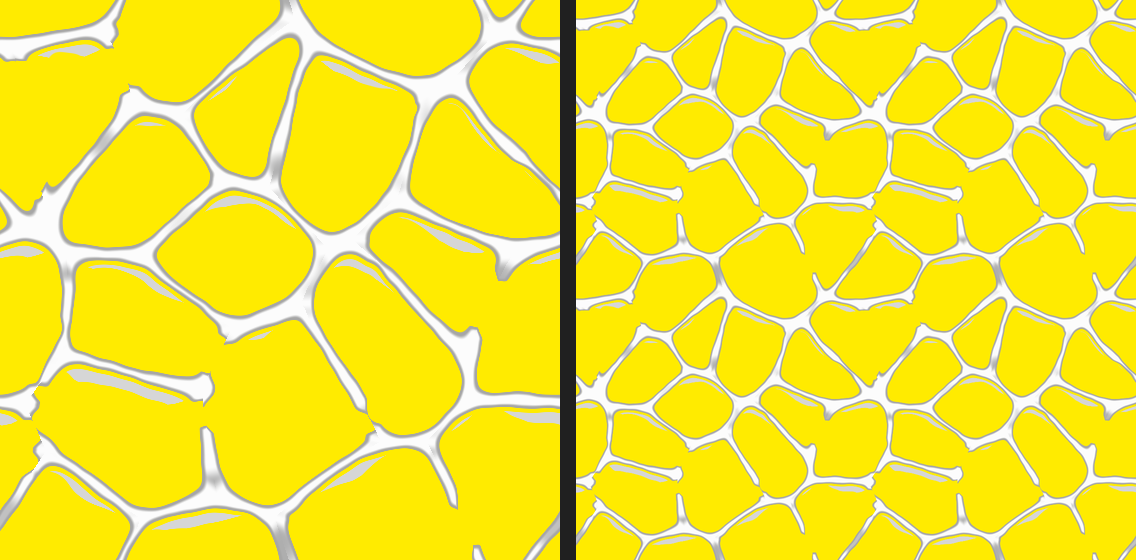
Left: one tile. Right: repeated 2 by 2.
Give the GLSL for this pattern, as a Shadertoy shader.

```glsl
const vec3 YELLOW = vec3(1.0, 0.92, 0.0);
const vec3 OUTLINE = vec3(0.65);
const vec3 WHITE = vec3(0.99);
const vec3 GLINT = vec3(0.84);
const mat2 LATTICE = mat2(4.0, -1.0, 1.0, 4.0); // whole numbers: tilted, yet tiles
const float CELLS = 17.0;         // determinant of the lattice
const float SCALE = sqrt(CELLS);
const float JITTER = 0.86;        // irregularity of the cells
const float SEED = 17.0;
const float ROUNDING = 0.0145;    // corner softness
const float WALL = 0.0105;        // mean half width of a wall
const float WALL_VARIATION = 0.8;
const float BREAK = 0.017;        // thinning where upright walls break
const float BEND = 0.016;         // slow bending of the walls
const float ROUGHNESS = 0.003;    // small bumps
const float OUTLINE_START = 0.0025;
const float OUTLINE_END = 0.0075;
const float GLINT_GAP = 0.007;    // yellow gap between wall and glint
const float GLINT_WIDTH = 0.018;
const float EDGE_SOFTNESS = 0.4;  // in pixels

vec2 hash22(vec2 p) {
    vec3 q = fract((p.xyx + SEED) * vec3(0.1031, 0.1030, 0.0973));
    q += dot(q, q.yzx + 33.33);
    return fract((q.xx + q.yz) * q.zy);
}

float cornerSlope(vec2 cell, vec2 offset, float period) {
    float angle = 6.28318 * hash22(mod(cell, period) + period * 3.0).x;
    return dot(vec2(cos(angle), sin(angle)), offset);
}

// Gradient noise that wraps on the unit square
float noise(vec2 uv, float period) {
    vec2 p = uv * period, i = floor(p), f = p - i;
    vec2 u = f * f * f * (f * (f * 6.0 - 15.0) + 10.0);
    vec2 e = vec2(1.0, 0.0);
    float low = mix(cornerSlope(i, f, period), cornerSlope(i + e, f - e, period), u.x);
    float high = mix(cornerSlope(i + e.yx, f - e.yx, period),
                     cornerSlope(i + 1.0, f - 1.0, period), u.x);
    return mix(low, high, u.y);
}

// Cells one canvas apart share an index, so the sites wrap
vec2 site(vec2 cell) {
    float index = mod(cell.x + 4.0 * cell.y, CELLS);
    return cell + 0.5 + JITTER * (hash22(vec2(index, 5.0)) - 0.5);
}

// xy: mean direction to the walls, z: rounded distance, w: share of the closest wall
vec4 cellWalls(vec2 uv) {
    vec2 p = LATTICE * uv, home = floor(p), nearestCell = home, nearest = vec2(9.0);
    for (int y = -2; y <= 2; y++)
    for (int x = -2; x <= 2; x++) {
        vec2 cell = home + vec2(x, y);
        vec2 toSite = site(cell) - p;
        if (dot(toSite, toSite) < dot(nearest, nearest)) {
            nearest = toSite;
            nearestCell = cell;
        }
    }
    float total = 0.0, largest = 0.0;
    vec2 direction = vec2(0.0);
    for (int y = -2; y <= 2; y++)
    for (int x = -2; x <= 2; x++) {
        if (x == 0 && y == 0) continue;
        vec2 toSite = site(nearestCell + vec2(x, y)) - p;
        vec2 normal = normalize(toSite - nearest);
        float d = dot(0.5 * (toSite + nearest), normal) / SCALE;
        float weight = exp(-d / ROUNDING);
        total += weight;
        largest = max(largest, weight);
        direction += weight * normal;
    }
    direction = direction * LATTICE / SCALE; // back to canvas axes
    return vec4(direction / total, -ROUNDING * log(total), largest / total);
}

void mainImage(out vec4 fragColor, in vec2 fragCoord) {
    vec2 uv = fragCoord / iResolution.xy;
    float soft = EDGE_SOFTNESS / iResolution.y;

    // Bent and slightly rough cell walls
    vec2 bend = vec2(noise(uv, 5.0), noise(uv + 0.37, 5.0));
    vec2 bumps = vec2(noise(uv, 26.0), noise(uv + 0.37, 26.0));
    vec4 walls = cellWalls(uv + BEND * bend + ROUGHNESS * bumps);

    // Upright walls, fading out towards the junctions
    float steep = smoothstep(0.6, 0.9, abs(walls.x)) * smoothstep(0.52, 0.85, walls.w);

    // Wall thickness, with breaks in some upright walls
    float halfWidth = WALL * (1.0 + WALL_VARIATION * noise(uv, 7.0));
    halfWidth -= BREAK * steep * smoothstep(0.12, 0.32, noise(uv + 0.21, 6.0));
    float depth = halfWidth - walls.z;

    // Glints below the upper walls of each cell
    float glintWidth = GLINT_WIDTH * min(1.0, 0.55 + 2.2 * noise(uv + 0.63, 9.0));
    glintWidth -= 0.08 * max(0.0, 0.82 - walls.y);
    float inset = -depth - GLINT_GAP;
    float glint = min(inset, glintWidth - inset);
    vec3 color = mix(YELLOW, GLINT, smoothstep(-soft, soft, glint));

    // Grey outline fading to white, smudged on upright walls
    float whiteness = smoothstep(OUTLINE_START, OUTLINE_END, depth);
    whiteness *= 1.0 - 0.9 * steep * smoothstep(0.02, 0.3, noise(uv + 0.45, 8.0));
    vec3 wallColor = mix(OUTLINE, WHITE, whiteness);
    color = mix(color, wallColor, smoothstep(-soft, soft, depth));

    fragColor = vec4(color, 1.0);
}
```
